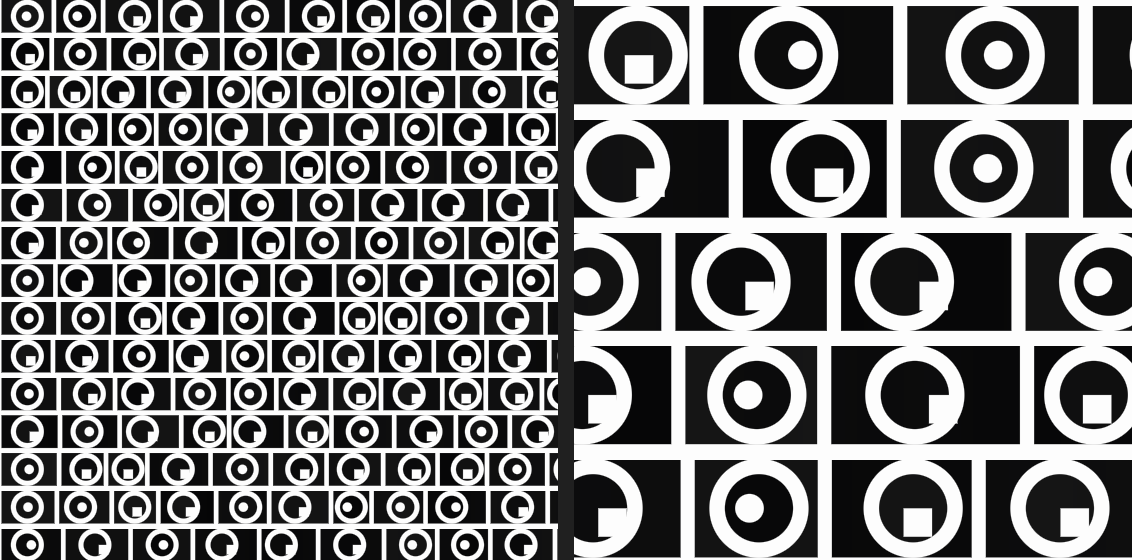
Left, the full canvas; right, a detail of the centre.
Give the GLSL for this pattern, as a WebGL 2 fragment shader.

```glsl
#version 300 es
precision highp float;

uniform vec2 u_resolution;
out vec4 fragColor;

// Lengths are in row pitches
const float ROWS = 14.83;          // row pitches in the canvas height
const float ROW_CENTRE = 0.43;     // tile centre below the top of its row
const float LEFT_EDGE = 0.04;
const float GAP = 0.125;           // white joint between tiles
const float HALF_HEIGHT = 0.434;
const float RING_OUTER = 0.438;
const float RING_INNER = 0.301;
const float DOT_RADIUS = 0.127;
const float SQUARE_HALF = 0.126;
const float FIRST_LEAD = 0.685;    // ring position in the first tile of a row
const vec2 LEAD_RANGE = vec2(0.435, 0.78);
const float MAX_MARGIN = 0.53;     // most space to the right of a ring
const vec2 SHIFT_RANGE = vec2(-0.125, 0.145);
const float SQUARE_SHARE = 0.57;
const int MAX_TILES = 20;
const float EDGE_WIDTH = 1.15;     // edge softness, in output samples

const vec3 WHITE = vec3(0.992);
const vec3 DARK_LOW = vec3(0.024, 0.024, 0.028);
const vec3 DARK_HIGH = vec3(0.085);
const float SHADE_SLOPE = 0.018;

// Integer hash giving three values from 0 to 1
vec3 hash3(int column, int row, int seed) {
    uvec3 v = uvec3(column, row, seed) * 1664525u + 1013904223u;
    v.x += v.y * v.z;
    v.y += v.z * v.x;
    v.z += v.x * v.y;
    v ^= v >> 16u;
    v.x += v.y * v.z;
    v.y += v.z * v.x;
    v.z += v.x * v.y;
    return vec3(v >> 8u) / 16777216.0;
}

float boxDistance(vec2 p, vec2 halfSize) {
    vec2 d = abs(p) - halfSize;
    return length(max(d, 0.0)) + min(max(d.x, d.y), 0.0);
}

float coverage(float dist, float edge) {
    return clamp(0.5 - dist / edge, 0.0, 1.0);
}

void main() {
    float edge = EDGE_WIDTH * ROWS / u_resolution.y;
    vec2 p = vec2(gl_FragCoord.x, u_resolution.y - gl_FragCoord.y) * ROWS / u_resolution.y;
    int row = int(floor(p.y));
    float y = ROW_CENTRE - fract(p.y);

    // Walk along the row to the tile that holds this point
    float left = LEFT_EDGE;
    float lead = FIRST_LEAD;
    float width = 1.0;
    vec3 traits = vec3(0.0);
    int column = 0;
    for (int i = 0; i < MAX_TILES; i++) {
        column = i;
        traits = hash3(i, row, 7);
        lead = i == 0 ? FIRST_LEAD : mix(LEAD_RANGE.x, LEAD_RANGE.y, sqrt(traits.x));
        width = lead + RING_OUTER + traits.y * MAX_MARGIN;
        if (p.x < left + width + 0.5 * GAP) break;
        left += width + GAP;
    }

    // Tile and disc shades, with a faint slope across each
    vec3 tone = hash3(column, row, 31);
    vec2 q = vec2(p.x - left - lead, y);
    float slope = SHADE_SLOPE * (tone.z - 0.5) * q.x;
    vec3 tileColour = mix(DARK_LOW, DARK_HIGH, tone.x) + slope;
    vec3 discColour = mix(DARK_LOW, DARK_HIGH, tone.y) - slope;

    // Tile, ring and disc
    vec2 fromTile = vec2(p.x - left - 0.5 * width, y);
    float r = length(q);
    float tile = boxDistance(fromTile, vec2(0.5 * width, HALF_HEIGHT));
    vec3 colour = mix(WHITE, tileColour, coverage(tile, edge));
    colour = mix(colour, WHITE, coverage(r - RING_OUTER, edge));
    colour = mix(colour, discColour, coverage(r - RING_INNER, edge));

    // The pupil leans toward the wider side of the tile
    float shift = mix(SHIFT_RANGE.x, SHIFT_RANGE.y, traits.y);
    vec2 squareCentre = vec2(shift + SQUARE_HALF, -SQUARE_HALF);
    float pupil = traits.z < SQUARE_SHARE
        ? boxDistance(q - squareCentre, vec2(SQUARE_HALF))
        : length(q - vec2(shift, 0.0)) - DOT_RADIUS;
    colour = mix(colour, WHITE, coverage(pupil, edge));

    fragColor = vec4(colour, 1.0);
}
```
